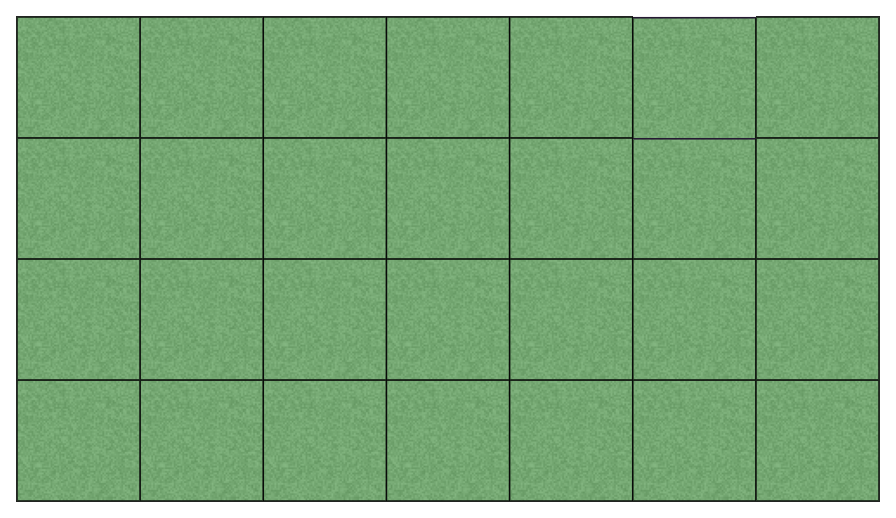
Write a Shadertoy shader that draws this pattern.

```glsl
#define TILES vec2(7.0, 4.0)
#define GRID_SIZE vec2(1.6644, 0.9347)
#define LINE_WIDTH 0.0031
#define GRAIN_SCALE 300.0
#define GRAIN_AMOUNT 0.13
#define SLIPPED_TILE vec2(5.0, 3.0)
#define SLIP 0.0016
#define PAPER vec3(1.0)
#define GREEN vec3(0.456, 0.655, 0.446)
#define INK vec3(0.03, 0.04, 0.03)
#define SLIPPED_INK vec3(0.15, 0.10, 0.20)

// Integer hash of a lattice point, 0 to 1
float hash(vec2 cell) {
    uvec2 k = uvec2(ivec2(cell) + 4096);
    uint h = k.x * 73856093u ^ k.y * 19349663u;
    h = (h ^ (h >> 16)) * 73244475u;
    h = (h ^ (h >> 15)) * 668265263u;
    return float((h ^ (h >> 16)) & 65535u) / 65535.0;
}

float valueNoise(vec2 p) {
    vec2 i = floor(p), f = fract(p);
    f = f * f * (3.0 - 2.0 * f);
    float low = mix(hash(i), hash(i + vec2(1, 0)), f.x);
    float high = mix(hash(i + vec2(0, 1)), hash(i + vec2(1, 1)), f.x);
    return mix(low, high, f.y);
}

// Fine speckle with a little broader mottling, centred on zero
float grain(vec2 p) {
    float fine = valueNoise(p * GRAIN_SCALE);
    float broad = valueNoise(p * GRAIN_SCALE * 0.4 + 37.0);
    return 0.8 * fine + 0.2 * broad - 0.5;
}

// Share of a pixel lying inside a signed distance
float coverage(float dist, float pixel) {
    return clamp(0.5 - dist / pixel, 0.0, 1.0);
}

void mainImage(out vec4 fragColor, in vec2 fragCoord) {
    float pixel = 1.0 / iResolution.y;
    vec2 p = (fragCoord - 0.5 * iResolution.xy) * pixel;
    vec2 tileSize = GRID_SIZE / TILES;
    vec2 q = (p + 0.5 * GRID_SIZE) / tileSize;

    // One tile sits slightly low, with both of its horizontal edges
    bool slipped = floor(q.x) == SLIPPED_TILE.x && q.y > SLIPPED_TILE.y - 0.5;
    if (slipped) {
        p.y += SLIP;
        q.y += SLIP / tileSize.y;
    }

    // Sheet bounds and nearest grid line
    vec2 outside = abs(p) - 0.5 * GRID_SIZE;
    float sheet = max(outside.x, outside.y);
    vec2 toLine = abs(q - round(q)) * tileSize;
    float line = max(min(toLine.x, toLine.y), sheet) - 0.5 * LINE_WIDTH;

    // The same grain repeats in every tile
    vec3 fill = GREEN + GRAIN_AMOUNT * grain(fract(q) * tileSize);
    vec3 ink = slipped && toLine.y < toLine.x ? SLIPPED_INK : INK;

    vec3 color = mix(PAPER, fill, coverage(sheet, pixel));
    color = mix(color, ink, coverage(line, pixel));
    fragColor = vec4(color, 1.0);
}
```
